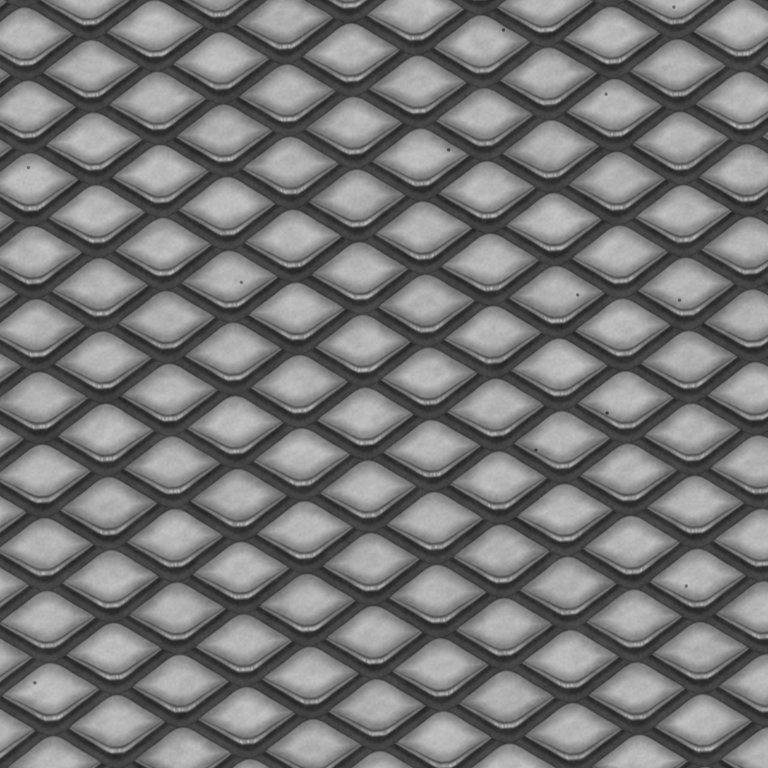
This texture is drawn by a three.js fragment shader. Its source:

```glsl
#define ACROSS vec2(0.1693, 0.0108)
#define UPWARD vec2(-0.0037, 0.0948)
#define FIRST_HOLE vec2(0.0326, 0.954)
#define WAVE 0.25
#define STRAND 0.20
#define SOFT 0.022
#define GRAIN 0.035
#define WEAR 0.12

varying vec2 vUv;

const float TAU = 6.2831853;

float hash(vec2 p) {
  vec3 q = fract(vec3(p.xyx) * 0.1031);
  q += dot(q, q.yzx + 33.33);
  return fract((q.x + q.y) * q.z);
}

float noise(vec2 p) {
  vec2 i = floor(p), f = fract(p);
  f = f * f * (3.0 - 2.0 * f);
  return mix(mix(hash(i), hash(i + vec2(1.0, 0.0)), f.x),
             mix(hash(i + vec2(0.0, 1.0)), hash(i + 1.0), f.x), f.y);
}

float fbm(vec2 p) {
  float sum = 0.0, gain = 0.5;
  for (int i = 0; i < 4; i++) {
    sum += gain * noise(p);
    p = p * 2.03 + 17.0;
    gain *= 0.5;
  }
  return sum;
}

// Cosine with slightly straightened flanks
float bend(float u) {
  return (cos(TAU * u) + 0.07 * cos(3.0 * TAU * u)) / 1.07;
}

float edge(float d) {
  return smoothstep(-SOFT, SOFT, d);
}

// Canvas position to lattice coordinates
vec2 lattice(vec2 p) {
  vec2 a = ACROSS, b = UPWARD;
  return vec2(p.x * b.y - p.y * b.x, a.x * p.y - a.y * p.x) / (a.x * b.y - a.y * b.x);
}

// Pale backing seen through one hole, shaded towards its rim
float backing(vec2 h, vec2 id, float above, float below) {
  float depth = min(above, below * 1.25);
  float tone = mix(0.49, 0.71, smoothstep(-0.02, 0.24, depth));
  tone -= 0.05 * smoothstep(0.12, 0.36, abs(h.x));
  tone += 0.03 * (hash(id + 5.0) - 0.5);
  vec2 streak = mat2(0.9, -0.4, 0.4, 0.9) * vUv * vec2(50.0, 80.0);
  tone += WEAR * (fbm(streak) - 0.47);

  // Rare dark specks
  vec2 spot = vec2(hash(id + 11.0), hash(id + 23.0)) - 0.5;
  float speck = length((h - spot * 0.45) * vec2(1.8, 1.0));
  return tone - 0.3 * step(0.9, hash(id + 31.0)) * smoothstep(0.035, 0.01, speck);
}

// Lit lower wall of a hole, widest and brightest at its base
float lipTone(vec2 h, vec2 id, float fromInner, float fromOuter) {
  float base = smoothstep(0.17, 0.06, abs(h.x));
  float tone = 0.40 + 0.05 * noise(vUv * 70.0);
  tone -= 0.10 * smoothstep(0.035, 0.0, abs(fromInner - 0.012));
  float glint = smoothstep(0.045, 0.0, abs(fromOuter - 0.035));
  float scratches = noise(vec2(h.x * 75.0 + id.x * 13.0, h.y * 8.0 + id.y * 7.0));
  return tone + glint * (0.05 + base * (0.06 + 0.19 * scratches));
}

void main() {
  vec2 warp = vec2(noise(vUv * 9.0), noise(vUv * 9.0 + 40.0)) - 0.5;
  vec2 q = lattice(vUv - FIRST_HOLE + warp * 0.002);

  // Dark strands: distance above the nearest lower strand edge
  float rise = 1.0;
  for (int i = 0; i < 2; i++) {
    vec2 s = q - 0.5 * float(i);
    rise = min(rise, fract(s.y - 0.12 - WAVE * bend(s.x)));
  }
  float across = rise / STRAND;
  float tone = mix(0.27, 0.175, smoothstep(0.4, 0.8, across));
  tone -= 0.05 * smoothstep(0.25, 0.0, across);
  tone += 0.04 * (noise(vUv * 60.0) - 0.5);

  // Two interleaved sets of holes
  for (int i = 0; i < 2; i++) {
    vec2 s = q - 0.5 * float(i);
    vec2 cell = floor(s + 0.5);
    vec2 h = s - cell;
    vec2 id = cell + 60.0 + 100.0 * float(i);
    float c = bend(h.x);
    float top = 0.12 + WAVE * c;
    float inner = max(-0.11 - 0.21 * c, -0.315);
    float outer = max(-0.18 - WAVE * c, -0.415);
    float above = top - h.y;
    float below = h.y - inner;
    float lip = lipTone(h, id, -below, h.y - outer);
    tone = mix(tone, lip, edge(above) * edge(h.y - outer));
    tone = mix(tone, backing(h, id, above, below), edge(above) * edge(below));
  }

  // Fine grain
  tone += GRAIN * (noise(vUv * 320.0) - 0.5);
  gl_FragColor = vec4(vec3(clamp(tone, 0.0, 1.0)), 1.0);
}
```
